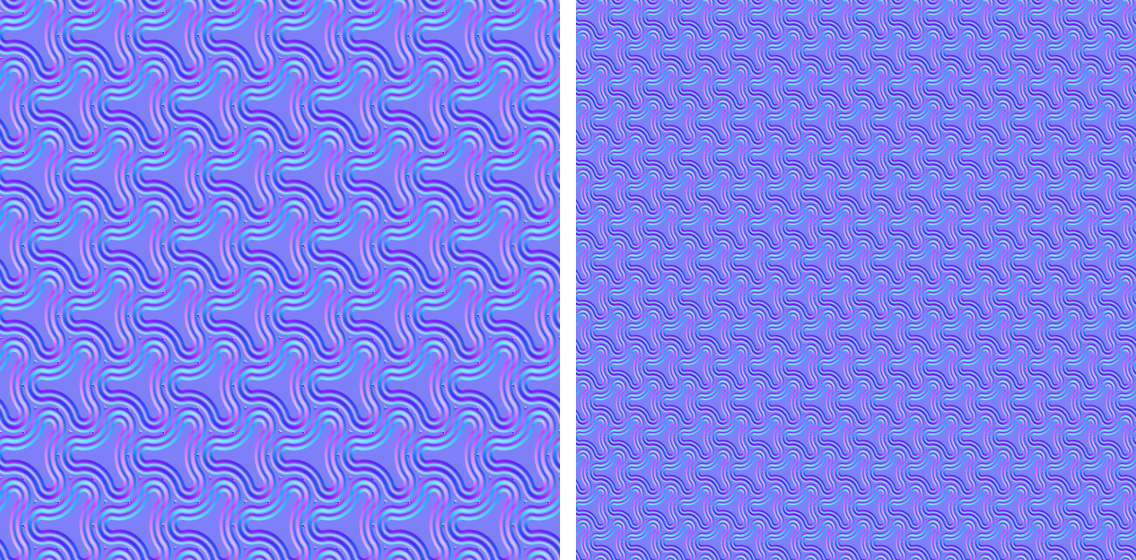
Left, the tile; right, the same tile 2 across and 2 down.
Give the GLSL for this texture map, as a WebGL 1 fragment shader.

```glsl
precision highp float;

uniform vec2 u_resolution;

const float ARM = 0.40;    // tile centre to lobe centre
const float REACH = 0.529; // lobe centre to the adjacent hollow centre

vec2 lobeAxis(int i) {
  float angle = 3.14159265 + float(i) * 2.0943951;
  return vec2(cos(angle), sin(angle));
}

// Keeps the nearest gap: xy = offset, z = distance, w = facing
void keepGap(vec2 offset, float facing, inout vec4 gap) {
  float d = length(offset);
  if (d < gap.z) gap = vec4(offset, d, facing);
}

// Three-lobed tile: xy = outward direction, z = distance from its spine
vec3 tileField(vec2 p, inout vec4 gap) {
  vec3 lobe = vec3(0.0, 0.0, 9.0);
  vec3 hollow = lobe;
  for (int i = 0; i < 3; i++) {
    vec2 axis = lobeAxis(i);
    vec2 side = vec2(-axis.y, axis.x);
    vec2 toLobe = p - axis * ARM;
    vec2 toHollow = p + axis * (1.0 - ARM);
    float lobeDist = length(toLobe);
    float hollowDist = length(toHollow);
    float wedge = dot(toLobe, axis) * 0.52 + abs(dot(p, side)) * 0.10;
    if (wedge > 0.0 && lobeDist < lobe.z) lobe = vec3(toLobe, lobeDist);
    if (hollowDist < hollow.z) hollow = vec3(toHollow, hollowDist);
    keepGap(p - side * 0.57735, 1.0, gap);
    keepGap(p + side * 0.57735, 1.0, gap);
    keepGap(p + axis / 3.0, -1.0, gap);
  }
  // Convex arcs around the lobes, concave arcs around the hollows
  if (lobe.z < 9.0) return vec3(lobe.xy / max(lobe.z, 1e-4), lobe.z);
  return vec3(-hollow.xy / max(hollow.z, 1e-4), REACH - hollow.z);
}

// Two round grooves on a dome, as tilt along the outward direction
float grooveTilt(float r) {
  float t = clamp((r - 0.058) / 0.097, 0.0, 2.0);
  float wave = sin(6.2831853 * t);
  float slope = 1.08 * wave * pow(abs(wave) + 1e-4, 0.4) + 0.36 * sin(1.5707963 * t);
  return slope / sqrt(1.0 + slope * slope);
}

void main() {
  vec2 grid = gl_FragCoord.xy / u_resolution * 8.0;
  vec3 field = vec3(0.0, 0.0, 9.0);
  vec4 gap = vec4(0.0, 0.0, 9.0, 1.0);

  // Nearby tiles, with every other row shifted by half a tile
  for (int j = -1; j <= 1; j++) {
    for (int i = 0; i <= 1; i++) {
      float row = floor(grid.y) + float(j);
      float shift = 0.5 * mod(row, 2.0);
      float column = floor(grid.x - shift) + shift + float(i);
      vec2 p = (grid - vec2(column, row + 0.5)) * vec2(1.0, 0.8660254);
      vec3 candidate = tileField(p, gap);
      if (candidate.z < field.z) field = candidate;
    }
  }

  vec2 tilt = field.xy * grooveTilt(field.z);

  // Small three-sided studs in the gaps between tiles
  float studDist = -9.0;
  vec2 studTilt = vec2(0.0);
  for (int i = 0; i < 3; i++) {
    vec2 face = lobeAxis(i) * gap.w;
    float d = dot(gap.xy, face);
    if (d > studDist) {
      studDist = d;
      studTilt = face * 0.7;
    }
  }
  tilt = mix(studTilt, tilt, smoothstep(0.013, 0.024, studDist));

  // Encode the tilt as a surface normal colour
  vec3 color = vec3(vec2(0.495, 0.50) + 0.5 * tilt, 0.98 + 0.02 * tilt.y);
  gl_FragColor = vec4(clamp(color, 0.0, 1.0), 1.0);
}
```
